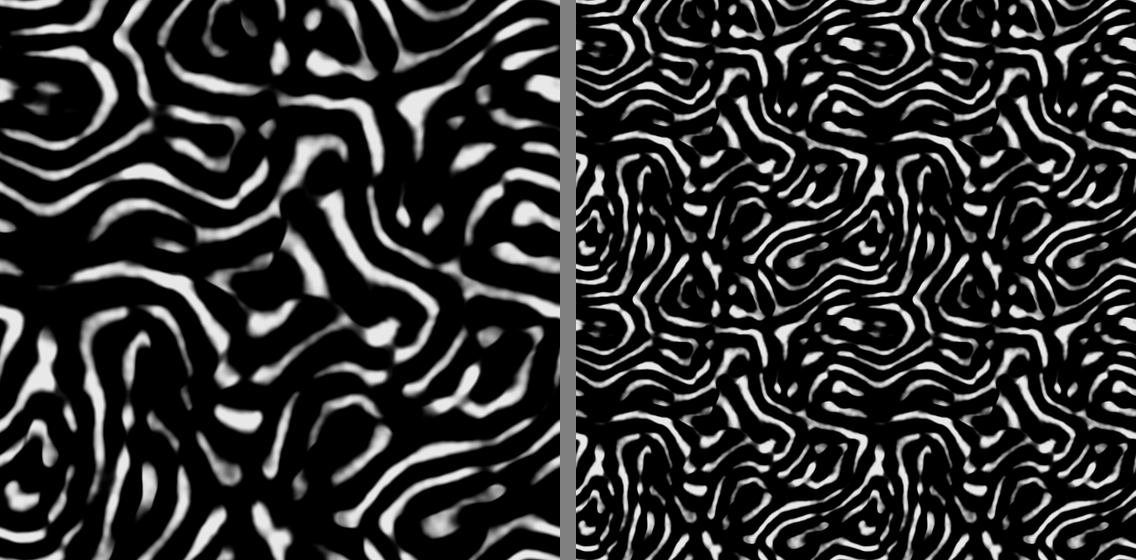
Left: one tile. Right: repeated 2 by 2.
Reproduce this pattern procedurally as a three.js fragment shader.

```glsl
// Zebra-like stripes: soft pale ridges on black that bend, fork, loop and taper.
// Overlapping wave patches take direction and phase from a smooth potential, so
// stripes keep an even spacing; wrapped gradient noise makes the result tile.

varying vec2 vUv;

const float TAU = 6.2831853;

const vec3  BLACK = vec3(0.0);
const vec3  PALE = vec3(0.91);

const float FLOW_PERIOD = 3.0;     // bends of the potential across the canvas
const float FLOW_CYCLES = 6.2;     // stripe cycles per unit of potential
const float MIN_STRIPES = 12.5;    // range of stripe cycles per canvas
const float MAX_STRIPES = 20.0;
const float PATCH_CELLS = 14.0;    // wave patches across the canvas
const float PATCH_REACH = 2.0;     // patch radius in cells

const float WARP_PERIOD = 7.0;     // gentle wobble of the stripes
const float WARP_AMOUNT = 0.014;
const float WIDTH_PERIOD = 8.0;    // swelling and thinning along stripes
const float WIDTH_AMOUNT = 0.85;
const float GRAIN_PERIOD = 56.0;   // fine raggedness of the edges
const float GRAIN_AMOUNT = 0.16;
const float THRESHOLD = 0.25;      // higher gives more black
const float SOFTNESS = 0.88;       // span of the ramp from black to pale

vec2 hash2(vec2 cell, float seed) {
  vec2 p = cell + vec2(17.3, 41.7) + seed * 7.13;
  vec3 q = fract(p.xyx * vec3(0.1031, 0.1030, 0.0973));
  q += dot(q, q.yzx + 33.33);
  return fract((q.xx + q.yz) * q.zy);
}

vec2 latticeGradient(vec2 cell, float period, float seed) {
  float angle = TAU * hash2(mod(cell, period), seed).x;
  return vec2(cos(angle), sin(angle));
}

// Wrapped gradient noise: x is the value, yz its slope in canvas units.
vec3 gradientNoise(vec2 uv, float period, float seed) {
  vec2 p = uv * period;
  vec2 i = floor(p);
  vec2 f = p - i;
  vec2 u = f * f * f * (f * (f * 6.0 - 15.0) + 10.0);
  vec2 du = 30.0 * f * f * (f * (f - 2.0) + 1.0);

  vec2 ga = latticeGradient(i, period, seed);
  vec2 gb = latticeGradient(i + vec2(1.0, 0.0), period, seed);
  vec2 gc = latticeGradient(i + vec2(0.0, 1.0), period, seed);
  vec2 gd = latticeGradient(i + vec2(1.0, 1.0), period, seed);
  float a = dot(ga, f);
  float b = dot(gb, f - vec2(1.0, 0.0));
  float c = dot(gc, f - vec2(0.0, 1.0));
  float d = dot(gd, f - vec2(1.0, 1.0));

  float twist = a - b - c + d;
  float value = a + u.x * (b - a) + u.y * (c - a) + u.x * u.y * twist;
  vec2 slope = ga + u.x * (gb - ga) + u.y * (gc - ga)
             + u.x * u.y * (ga - gb - gc + gd)
             + du * (u.yx * twist + vec2(b, c) - a);
  return vec3(value, slope * period);
}

// Weighted sum of nearby wave patches: cosine and sine parts, at most length 1.
vec2 stripeWave(vec2 uv) {
  vec2 home = floor(uv * PATCH_CELLS);
  vec2 wave = vec2(0.0);
  float total = 0.0;
  for (int y = -2; y <= 2; y++) {
    for (int x = -2; x <= 2; x++) {
      vec2 cell = home + vec2(float(x), float(y));
      vec2 center = (cell + hash2(mod(cell, PATCH_CELLS), 5.0)) / PATCH_CELLS;
      vec2 offset = uv - center;
      vec2 reach = offset * PATCH_CELLS / PATCH_REACH;
      float weight = max(0.0, 1.0 - dot(reach, reach));
      weight *= weight * weight;

      // Keep the potential's direction but limit its stripe frequency.
      vec3 flow = gradientNoise(center, FLOW_PERIOD, 3.0) * FLOW_CYCLES;
      float steepness = max(length(flow.yz), 0.001);
      vec2 frequency = flow.yz / steepness
                     * clamp(steepness, MIN_STRIPES, MAX_STRIPES);
      float phase = TAU * (flow.x + dot(frequency, offset));
      wave += weight * vec2(cos(phase), sin(phase));
      total += weight;
    }
  }
  return wave / max(total, 0.0001);
}

void main() {
  vec2 warp = vec2(gradientNoise(vUv, WARP_PERIOD, 11.0).x,
                   gradientNoise(vUv, WARP_PERIOD, 12.0).x);
  vec2 wave = stripeWave(vUv + WARP_AMOUNT * warp);

  // Even out the strength, but let stripes fade where patches disagree.
  float strength = length(wave);
  float ridge = wave.x / max(strength, 0.0001) * smoothstep(0.0, 0.5, strength);

  // Vary the width and roughen the edges, then ramp softly from black.
  float level = THRESHOLD
              + WIDTH_AMOUNT * gradientNoise(vUv, WIDTH_PERIOD, 21.0).x
              + GRAIN_AMOUNT * gradientNoise(vUv, GRAIN_PERIOD, 31.0).x;
  float tone = smoothstep(level, level + SOFTNESS, ridge);
  gl_FragColor = vec4(mix(BLACK, PALE, tone), 1.0);
}
```
